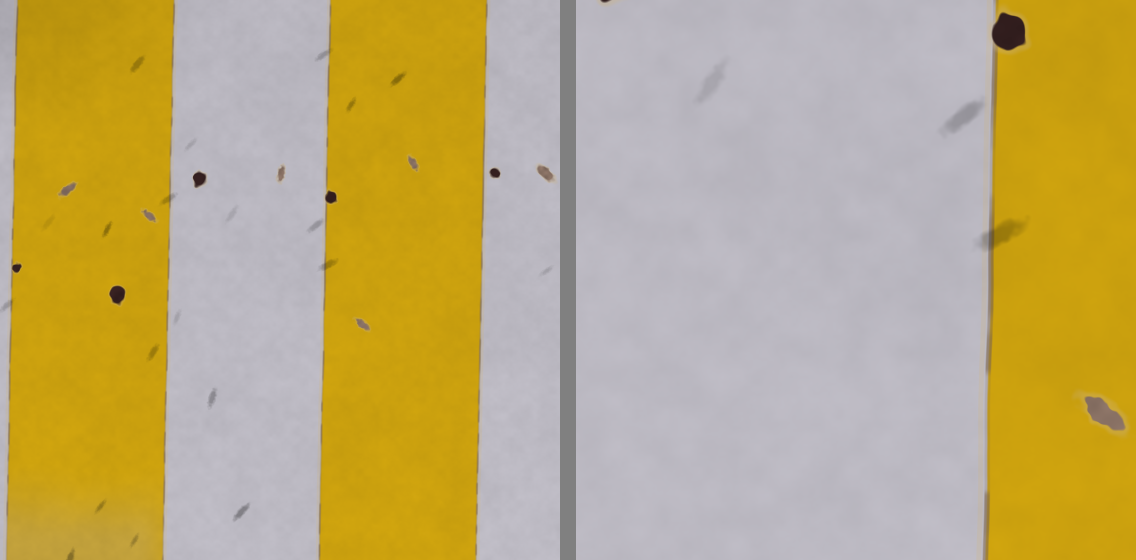
Left, the full canvas; right, a detail of the centre.
A Shadertoy shader for this texture:

```glsl
// Worn, slightly leaning yellow stripes on pale painted board, with chips and scuffs.

const float PERIOD = 0.559;        // one yellow plus one white stripe
const float FIRST_EDGE = 0.011;    // left edge of the first yellow stripe at the bottom
const float LEAN = 0.020;          // sideways drift from bottom to top
const float EDGE_WOBBLE = 0.0025;
const float SEAM_WIDTH = 0.0016;
const int CHIP_COUNT = 11;
const int SCUFF_COUNT = 20;

const vec3 YELLOW = vec3(0.79, 0.625, 0.055);
const vec3 FADED_YELLOW = vec3(0.74, 0.62, 0.26);
const vec3 WHITE = vec3(0.73, 0.72, 0.755);
const vec3 SEAM = vec3(0.49, 0.40, 0.30);
const vec3 RIM = vec3(0.80, 0.70, 0.50);
const vec3 DARK_CHIP = vec3(0.20, 0.12, 0.12);
const vec3 GREY_CHIP = vec3(0.52, 0.43, 0.38);

float hash(vec2 p) {
    return fract(sin(dot(p, vec2(127.1, 311.7))) * 43758.5453);
}

float noise(vec2 p) {
    vec2 i = floor(p), f = fract(p);
    f = f * f * (3.0 - 2.0 * f);
    return mix(mix(hash(i), hash(i + vec2(1, 0)), f.x),
               mix(hash(i + vec2(0, 1)), hash(i + vec2(1, 1)), f.x), f.y);
}

float fbm(vec2 p) {
    float sum = 0.0, gain = 0.5;
    for (int i = 0; i < 4; i++) {
        sum += gain * noise(p);
        p = p * 2.03 + 17.3;
        gain *= 0.5;
    }
    return sum / 0.9375;
}

// Approximate distance to a rotated, ragged ellipse
float blob(vec2 p, vec2 radii, float angle, float seed) {
    float c = cos(angle), s = sin(angle);
    vec2 q = mat2(c, -s, s, c) * p;
    float ragged = 0.5 * (noise(q / radii.y * 1.3 + seed * 9.7) - 0.5);
    return (length(q / radii) - 1.0 + ragged) * radii.y;
}

void mainImage(out vec4 fragColor, in vec2 fragCoord) {
    vec2 uv = fragCoord / iResolution.xy;
    float aa = 1.0 / min(iResolution.x, iResolution.y);

    // Signed distance to the stripes, negative inside yellow
    float wobble = EDGE_WOBBLE * (fbm(vec2(uv.x * 3.0, uv.y * 14.0)) - 0.5);
    float phase = (uv.x - FIRST_EDGE - LEAN * uv.y + wobble) / PERIOD;
    float stripe = (abs(fract(phase + 0.25) - 0.5) - 0.25) * PERIOD;

    // Base paint, with one stripe faded near the bottom
    float fade = (1.0 - smoothstep(0.02, 0.17, uv.y + 0.05 * (fbm(uv * 9.0) - 0.5)))
               * (1.0 - smoothstep(0.24, 0.34, uv.x));
    vec3 yellow = mix(YELLOW, FADED_YELLOW, 0.85 * fade);
    vec3 color = mix(yellow, WHITE, smoothstep(-1.2 * aa, 1.2 * aa, stripe));

    // Broken dark seam and a thin pale lip on the white side
    float broken = smoothstep(0.30, 0.65, noise(vec2(floor(phase * 2.0 + 0.5) * 7.0, uv.y * 55.0)));
    float seam = 1.0 - smoothstep(SEAM_WIDTH - aa, SEAM_WIDTH + aa, abs(stripe));
    float lip = 1.0 - smoothstep(0.001, 0.001 + 1.5 * aa, abs(stripe - 0.004));
    color = mix(color, RIM, 0.25 * lip);
    color = mix(color, SEAM, seam * mix(0.2, 0.65, broken));

    // Faint scuffs
    for (int i = 0; i < SCUFF_COUNT; i++) {
        float id = float(i) + 40.0;
        vec2 center = vec2(hash(vec2(id, 1.0)), hash(vec2(id, 2.0)));
        float size = mix(0.003, 0.006, hash(vec2(id, 3.0)));
        float d = blob(uv - center, size * vec2(2.4, 0.8), 0.3 + hash(vec2(id, 4.0)), id);
        float strength = mix(0.08, 0.32, hash(vec2(id, 5.0)));
        color *= 1.0 - strength * (1.0 - smoothstep(-0.002, 0.002 + aa, d));
    }

    // Chips gather around the middle height; round ones are dark, long ones grey
    for (int i = 0; i < CHIP_COUNT; i++) {
        float id = float(i) + 3.0;
        float x = fract(float(i) * 0.618 + 0.03);
        float y = 0.57 + 0.22 * (hash(vec2(id, 6.0)) + hash(vec2(id, 7.0)) - 1.0);
        float dark = step(0.65, hash(vec2(id, 8.0)));
        float size = mix(0.006, 0.014, pow(hash(vec2(id, 9.0)), 2.0));
        vec2 radii = size * mix(vec2(2.0, 0.85), vec2(1.15, 0.95), dark);
        float d = blob(uv - vec2(x, y), radii, 6.28 * hash(vec2(id, 10.0)), id);
        vec3 chip = mix(GREY_CHIP, DARK_CHIP, dark) * (0.9 + 0.2 * noise(uv * 120.0));
        color = mix(color, RIM, 0.35 * (1.0 - smoothstep(0.001, 0.004, d)));
        color = mix(color, chip, 1.0 - smoothstep(-1.2 * aa, 1.2 * aa, d));
    }

    // Mottling, fine grain and uneven light
    float mottle = 0.05 * (fbm(uv * 16.0) - 0.5) + 0.05 * (fbm(uv * 70.0) - 0.5);
    float shade = 0.07 * smoothstep(0.75, 1.0, uv.y) * (1.0 - smoothstep(0.05, 0.40, uv.x));
    color *= 1.0 + mottle - shade + 0.03 * (0.5 - uv.y);

    fragColor = vec4(clamp(color, 0.0, 1.0), 1.0);
}
```
